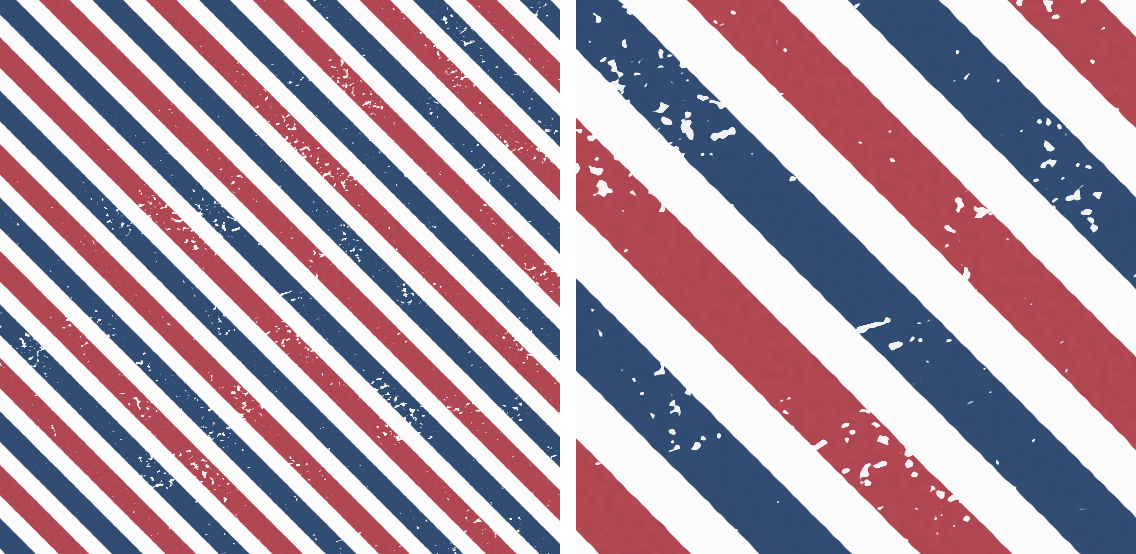
Left, the full canvas; right, a detail of the centre.
A WebGL 1 fragment shader for this pattern:

```glsl
precision highp float;

uniform vec2 u_resolution;

const vec3 PAPER = vec3(0.985);
const vec3 RED = vec3(0.69, 0.28, 0.325);
const vec3 BLUE = vec3(0.195, 0.30, 0.45);
const float PITCH = 0.0954;       // stripe spacing along x, in canvas widths
const float SHIFT = 0.0015;       // offset of the central blue stripe
const float HALF_WIDTH = 0.287;   // stripe half width, in pitches
const float SPECK_FREQ = 112.0;

vec2 gradientAt(vec2 cell) {
  vec3 h = fract(cell.xyx * vec3(0.1031, 0.1030, 0.0973));
  h += dot(h, h.yzx + 33.33);
  float angle = 6.2832 * fract((h.x + h.y) * h.z);
  return vec2(cos(angle), sin(angle));
}

float gradientNoise(vec2 p) {
  vec2 i = floor(p);
  vec2 f = p - i;
  vec2 w = f * f * f * (f * (f * 6.0 - 15.0) + 10.0);
  float a = dot(gradientAt(i), f);
  float b = dot(gradientAt(i + vec2(1.0, 0.0)), f - vec2(1.0, 0.0));
  float c = dot(gradientAt(i + vec2(0.0, 1.0)), f - vec2(0.0, 1.0));
  float d = dot(gradientAt(i + 1.0), f - 1.0);
  return mix(mix(a, b, w.x), mix(c, d, w.x), w.y);
}

// Ink coverage in [0, 1] for stripes at whole values of t
float stripeMask(float t, float halfWidth, float blur) {
  float edge = abs(t - floor(t + 0.5)) - halfWidth;
  return 1.0 - smoothstep(-blur, blur, edge);
}

// Broad envelope: clean in the upper left and lower left corners
float wearEnvelope(vec2 p) {
  float upper = smoothstep(0.2, 0.75, p.x + p.y);
  float lower = 1.0 - smoothstep(0.6, 0.85, p.y - p.x);
  return upper * lower;
}

// Clustered chips where the ink has rubbed away
float wornSpecks(vec2 p, float pixel) {
  float envelope = wearEnvelope(p);
  float clusters = gradientNoise(p * 9.0 + 17.0)
                 + 0.6 * gradientNoise(p * 24.0 + 41.0);
  float density = envelope * smoothstep(-0.05, 0.55, clusters);

  // Slanted grain, slightly stretched
  vec2 q = vec2(p.x - 0.35 * p.y, p.y + 0.35 * p.x) * vec2(0.85, 1.05);
  float grain = gradientNoise(q * SPECK_FREQ + 5.0)
              + 0.5 * gradientNoise(q * SPECK_FREQ * 2.1 + 63.0);

  float threshold = 0.62 + 0.15 * (1.0 - envelope) - 0.38 * density;
  float blur = 0.5 * SPECK_FREQ * pixel;
  return smoothstep(threshold - blur, threshold + blur, grain);
}

void main() {
  // Canvas widths, with y measured down from the top
  float pixel = 1.0 / u_resolution.x;
  vec2 p = vec2(gl_FragCoord.x, u_resolution.y - gl_FragCoord.y) * pixel;

  // Alternating diagonal stripes with a faintly rough edge
  float t = (p.x - p.y - SHIFT) / PITCH;
  float roughness = 0.012 * gradientNoise(p * 130.0);
  float ink = stripeMask(t, HALF_WIDTH + roughness, pixel / PITCH);
  vec3 inkColor = mix(BLUE, RED, mod(floor(t + 0.5), 2.0));

  // Subtle mottling inside the ink
  inkColor *= 1.0 + 0.05 * gradientNoise(p * 160.0 + 9.0);

  ink *= 1.0 - 0.95 * wornSpecks(p, pixel);
  gl_FragColor = vec4(mix(PAPER, inkColor, ink), 1.0);
}
```
